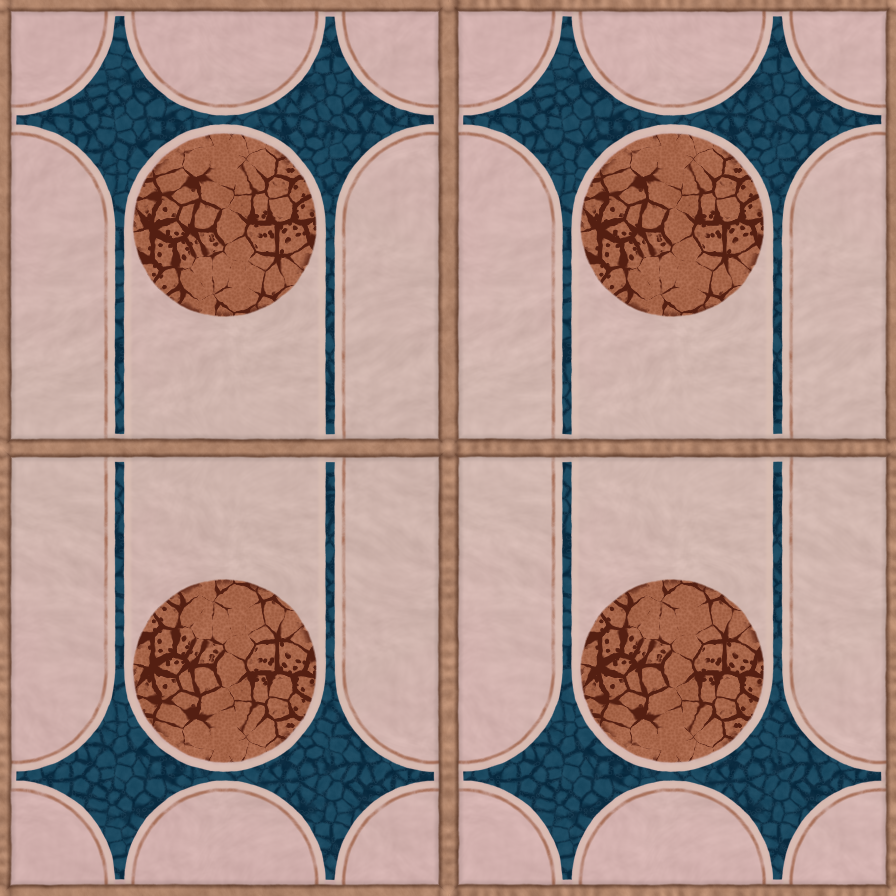
Reproduce this pattern procedurally as a WebGL 2 fragment shader.

```glsl
#version 300 es
precision highp float;
// Glazed ceramic tiles, two by two, with the rows mirrored about the middle joint.
// Folded circle distances give the arches and the blue between them; cellular
// noise makes the mottled glazes, layered sines the uneven clay and the wear.
uniform vec2 u_resolution;
out vec4 fragColor;

const float PITCH = 0.9987;      // tile repeat, canvas is two units wide
const float HALF_TILE = 0.477;
const float SPACING = 0.47;      // between arch centres
const float ARCH_RADIUS = 0.225;
const float DISC_RADIUS = 0.204;

const vec3 CLAY = vec3(0.81, 0.705, 0.675);
const vec3 CLAY_PINK = vec3(0.82, 0.685, 0.675);
const vec3 RIM = vec3(0.86, 0.75, 0.70);
const vec3 LINE_BROWN = vec3(0.65, 0.43, 0.34);
const vec3 BLUE = vec3(0.11, 0.29, 0.38);
const vec3 BLUE_DARK = vec3(0.03, 0.15, 0.23);
const vec3 RUST = vec3(0.65, 0.39, 0.28);
const vec3 RUST_DARK = vec3(0.33, 0.12, 0.07);
const vec3 GROUT = vec3(0.68, 0.51, 0.41);
const vec3 GROUT_DARK = vec3(0.43, 0.29, 0.22);

vec2 hash2(vec2 p) {
  vec3 q = fract(vec3(p.xyx) * vec3(0.1031, 0.1030, 0.0973));
  q += dot(q, q.yzx + 33.33);
  return fract((q.xx + q.yz) * q.zy);
}

// Distances to the nearest and second nearest cell points.
vec2 cells(vec2 p) {
  vec2 base = floor(p), near = vec2(9.0);
  for (int j = -1; j <= 1; j++)
    for (int i = -1; i <= 1; i++) {
      vec2 c = base + vec2(i, j);
      float d = length(c + hash2(c + 71.0) - p);
      near = d < near.x ? vec2(d, near.x) : vec2(near.x, min(near.y, d));
    }
  return near;
}

// Layered, warped sines, roughly -1 to 1.
float waves(vec2 p) {
  float sum = 0.0, amp = 0.5;
  for (int i = 0; i < 5; i++) {
    p = mat2(1.5, 1.1, -1.1, 1.5) * p + 0.8 * sin(p.yx * 0.9) + 1.7;
    sum += amp * sin(p.x) * cos(p.y);
    amp *= 0.6;
  }
  return sum;
}

float inside(float d, float blur) { return 1.0 - smoothstep(-blur, blur, d); }

vec3 clayGlaze(vec2 t, float side) {
  vec2 q = t * vec2(11.0, 15.0);
  float relief = waves(q + vec2(-0.12, 0.20)) - waves(q);
  float pink = smoothstep(-0.35, 0.45, t.y + 0.25 * waves(t * 3.0) - 0.3 * t.x);
  vec3 col = mix(CLAY, CLAY_PINK, pink) + 0.045 * relief;
  return col + 0.012 * waves(t * 45.0) + 0.01 * side;
}

vec3 blueGlaze(vec2 t) {
  vec2 q = t + 0.006 * vec2(waves(t * 20.0), waves(t.yx * 20.0 + 4.0));
  vec2 big = cells(q * 29.0), small = cells(q * 66.0 + 8.0);
  float pool = smoothstep(0.02, 0.38, big.y - big.x + 0.22 * waves(t * 16.0));
  float bubble = inside(abs(small.x - 0.24) - 0.07, 0.08);
  vec3 col = mix(BLUE_DARK, BLUE, 0.12 + 0.88 * pool);
  return col + 0.045 * bubble * (1.0 - pool) + 0.025 * waves(t * 60.0);
}

vec3 rustGlaze(vec2 t) {
  vec2 q = t + 0.007 * vec2(waves(t * 18.0 + 2.0), waves(t.yx * 18.0));
  vec2 big = cells(q * 19.0 + 3.0), small = cells(q * 48.0);
  float patchy = waves(t * 7.0 + 5.0) + 0.6 * waves(t * 19.0);
  float crack = inside(big.y - big.x - 0.10 - 0.20 * patchy, 0.05);
  float pits = inside(small.x - 0.25, 0.06) * smoothstep(0.15, 0.4, patchy);
  float fleck = smoothstep(0.185, 0.204, length(t)) * smoothstep(0.1, 0.4, waves(t * 28.0));
  float grain = cells(t * 150.0).x - 0.4;
  vec3 col = RUST + 0.09 * grain + 0.03 * waves(t * 12.0);
  return mix(col, RUST_DARK, max(max(crack, pits), 0.7 * fleck));
}

vec3 groutColour(vec2 uv, vec2 t, float depth) {
  bool vertical = abs(t.x) > abs(t.y);
  float along = vertical ? t.y : t.x;
  float beaded = vertical ? step(uv.y, 1.0) : step(1.0, uv.x);
  float ridge = smoothstep(0.0, 0.6, depth) + 0.22 * waves(uv * 24.0);
  ridge += beaded * 0.22 * sin(along * 170.0 + 2.0 * sin(along * 31.0)) * depth;
  // Rounded knob where the joints cross.
  float joint = length(vec2(0.4994, 0.4974) - abs(t));
  ridge -= 0.5 * inside(abs(joint - 0.021) - 0.004, 0.007);
  ridge += 0.35 * inside(joint - 0.007, 0.007);
  return mix(GROUT_DARK, GROUT, ridge) + 0.03 * waves(uv * 70.0);
}

void main() {
  vec2 uv = 2.0 * gl_FragCoord.xy / u_resolution;
  float blur = 1.6 / min(u_resolution.x, u_resolution.y);
  vec2 t = vec2(mod(uv.x - 0.0026, PITCH) - 0.5 * PITCH, abs(uv.y - 1.0) - 0.4974);

  // Circles at the outer edge, long arches running to the middle joint.
  float row = clamp(round(t.y / SPACING), 0.0, 1.0);
  vec2 q = t - SPACING * vec2(round(t.x / SPACING), row);
  if (row < 0.5) q.y = max(q.y, 0.0);
  float arch = length(q) - ARCH_RADIUS + 0.0012 * waves(t * 35.0);
  float edge = max(abs(t.x), abs(t.y)) - HALF_TILE + 0.0015 * waves(uv * 22.0);
  float isCentre = step(abs(t.x), 0.5 * SPACING) * (1.0 - row);

  // Clay, raised rim and the worn brown outline.
  vec3 col = clayGlaze(t, step(1.0, uv.x));
  col = mix(col, RIM, 0.65 * inside(abs(arch + 0.009) - 0.007, 0.005));
  float wear = clamp(0.55 + 0.55 * waves(t * 32.0) + 0.25 * smoothstep(-0.1, 0.2, t.y), 0.15, 0.95);
  float outline = inside(abs(arch + 0.0205) - 0.0035, 0.003) * (1.0 - isCentre);
  col = mix(col, LINE_BROWN, outline * wear);

  // Blue ground and rust disc.
  float blue = (1.0 - inside(arch, blur)) * inside(edge + 0.011, blur);
  col = mix(col, blueGlaze(t), blue);
  float disc = length(t) - DISC_RADIUS + 0.0015 * waves(t * 40.0);
  col = mix(col, rustGlaze(t), inside(disc, blur + 0.001));

  // Shaded tile edge and joints.
  col *= 1.0 - 0.10 * smoothstep(-0.014, 0.0, edge);
  col = mix(groutColour(uv, t, clamp(edge / 0.021, 0.0, 1.0)), col, inside(edge, blur + 0.001));
  fragColor = vec4(clamp(col, 0.0, 1.0), 1.0);
}
```
